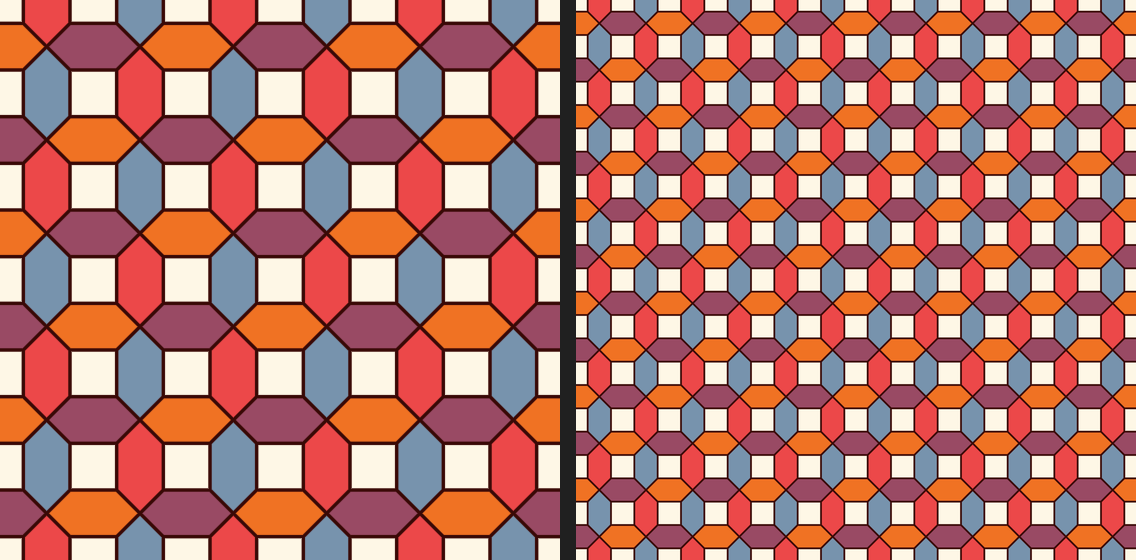
Left: one tile. Right: repeated 2 by 2.
Give the GLSL for this pattern, as a three.js fragment shader.

```glsl
varying vec2 vUv;

const float CELLS = 6.0;
const float HALF_SQUARE = 0.25;
const float LINE_WIDTH = 0.037;

const vec3 CREAM = vec3(0.997, 0.968, 0.902);
const vec3 PLUM = vec3(0.600, 0.290, 0.392);
const vec3 BLUE = vec3(0.467, 0.576, 0.678);
const vec3 RED = vec3(0.925, 0.282, 0.286);
const vec3 ORANGE = vec3(0.941, 0.447, 0.137);
const vec3 OUTLINE = vec3(0.225, 0.035, 0.025);

float boxDistance(vec2 p, float halfSize) {
  vec2 d = abs(p) - halfSize;
  return length(max(d, 0.0)) + min(max(d.x, d.y), 0.0);
}

float segmentDistance(vec2 p, vec2 a, vec2 b) {
  vec2 ab = b - a;
  float t = clamp(dot(p - a, ab) / dot(ab, ab), 0.0, 1.0);
  return length(p - a - ab * t);
}

// 0 or 1, alternating like a checkerboard
float parity(vec2 id) {
  return mod(id.x + id.y, 2.0);
}

vec3 tileColor(vec2 p, vec2 folded, float halfSize) {
  vec2 nearest = floor(p + 0.5);
  vec2 lower = floor(p);
  vec3 upright = mix(RED, BLUE, parity(vec2(lower.x, nearest.y)));
  vec3 flat_ = mix(PLUM, ORANGE, parity(vec2(nearest.x, lower.y)));
  vec3 hexagon = mix(upright, flat_, step(folded.x, folded.y));
  return mix(CREAM, hexagon, step(halfSize, max(folded.x, folded.y)));
}

// Square outline plus the diagonal from its corner to the cell corner
float outlineDistance(vec2 folded, float halfSize) {
  float square = abs(boxDistance(folded, halfSize));
  float diagonal = segmentDistance(folded, vec2(halfSize), vec2(0.5));
  return min(square, diagonal);
}

void main() {
  vec2 p = vUv * CELLS;
  vec2 folded = abs(p - floor(p + 0.5));

  vec3 color = tileColor(p, folded, HALF_SQUARE);

  // Antialiased outlines
  float edge = outlineDistance(folded, HALF_SQUARE) - 0.5 * LINE_WIDTH;
  float blur = 0.75 * fwidth(p.x);
  color = mix(OUTLINE, color, smoothstep(-blur, blur, edge));

  gl_FragColor = vec4(color, 1.0);
}
```
